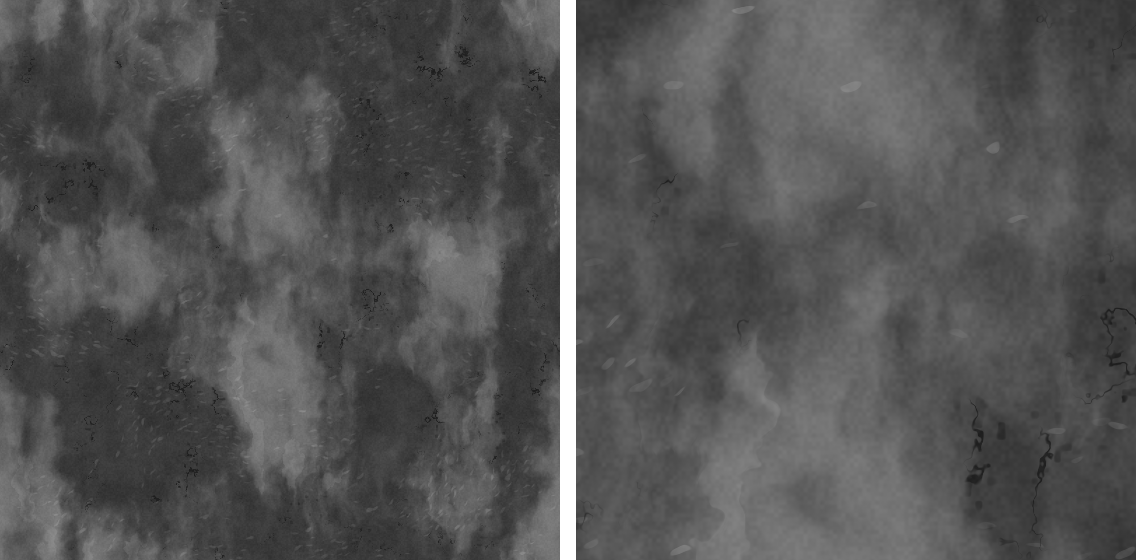
Left: the whole. Right: its middle third, enlarged.
This texture is drawn by a WebGL 1 fragment shader. Its source:

```glsl
precision highp float;
// Weathered dark grey plaster: blotchy pale stains, vertical runs, small chips and fine black cracks.

uniform vec2 u_resolution;

const float DARK_TONE = 0.226;
const float PALE_TONE = 0.455;
const float CRACK_TONE = 0.13;
const float ROUGHNESS = 0.6;                 // weight of each octave against the one before
const vec2 STAIN_RANGE = vec2(0.41, 0.75);   // noise levels from bare wall to full stain
const vec2 STAIN_REPEATS = vec2(6.0, 4.0);
const vec2 STREAK_REPEATS = vec2(24.0, 7.0);
const vec2 RUN_REPEATS = vec2(25.0, 7.0);
const float RUN_LEVEL = 0.67;
const float RUN_LIFT = 0.05;
const float CHIP_CELLS = 72.0;
const float CHIP_LIFT = 0.09;
const vec2 CHIP_ANGLES = vec2(-0.6, 1.5);
const float CRACK_REPEATS = 22.0;
const float CRACK_WIDTH = 0.02;
const float MOTTLE = 0.1;
const float GRAIN_REPEATS = 400.0;
const float GRAIN = 0.034;

float hash(vec2 p) {
  vec3 q = fract(vec3(p.xyx) * 0.1031);
  q += dot(q, q.yzx + 33.33);
  return fract((q.x + q.y) * q.z);
}

vec2 wrapCell(vec2 cell, vec2 period) {
  return cell - period * floor((cell + 0.5) / period);
}

// Value noise that repeats once across the canvas.
float noise(vec2 uv, vec2 period, float seed) {
  vec2 p = uv * period;
  vec2 cell = floor(p);
  vec2 f = p - cell;
  f = f * f * f * (f * (f * 6.0 - 15.0) + 10.0);
  vec2 lo = wrapCell(cell, period) + seed * 13.7;
  vec2 hi = wrapCell(cell + 1.0, period) + seed * 13.7;
  return mix(mix(hash(lo), hash(vec2(hi.x, lo.y)), f.x),
             mix(hash(vec2(lo.x, hi.y)), hash(hi), f.x), f.y);
}

float fbm(vec2 uv, vec2 period, float seed) {
  float sum = 0.0;
  float total = 0.0;
  float weight = 1.0;
  for (int i = 0; i < 5; i++) {
    sum += weight * noise(uv, period, seed + float(i) * 3.0);
    total += weight;
    period *= 2.0;
    weight *= ROUGHNESS;
  }
  return sum / total;
}

// Scattered, bent slivers gathered in clusters.
float chips(vec2 uv) {
  vec2 p = uv * CHIP_CELLS;
  vec2 home = floor(p);
  float softness = 0.6 * CHIP_CELLS / u_resolution.y;
  float result = 0.0;
  for (int y = -1; y <= 1; y++) {
    for (int x = -1; x <= 1; x++) {
      vec2 cell = home + vec2(float(x), float(y));
      vec2 id = wrapCell(cell, vec2(CHIP_CELLS));
      vec2 place = id / CHIP_CELLS;
      float density = 0.7 * smoothstep(0.5, 0.7, fbm(place, vec2(8.0), 71.0)) + 0.01;
      float present = step(hash(id + 211.3), density);
      vec2 center = cell + 0.1 + 0.8 * vec2(hash(id + 307.1), hash(id + 401.9));
      float angle = mix(CHIP_ANGLES.x, CHIP_ANGLES.y, noise(place, vec2(5.0), 83.0))
                  + 0.8 * (hash(id + 503.7) - 0.5);
      vec2 d = p - center;
      d = vec2(d.x * cos(angle) + d.y * sin(angle), d.y * cos(angle) - d.x * sin(angle));
      d.y += 0.9 * (hash(id + 607.3) - 0.5) * d.x * d.x;
      vec2 radius = vec2(0.52, mix(0.12, 0.25, hash(id + 907.9))) * mix(0.4, 1.0, hash(id + 701.1));
      float edge = (length(d / radius) - 1.0) * radius.y;
      float shape = 1.0 - smoothstep(-softness, softness, edge);
      result = max(result, present * shape * mix(0.25, 1.0, hash(id + 809.5)));
    }
  }
  return result;
}

void main() {
  vec2 uv = gl_FragCoord.xy / u_resolution;

  // Ragged distortion shared by stains and runs
  vec2 bend = vec2(fbm(uv, vec2(9.0), 1.0), fbm(uv, vec2(9.0), 5.0)) - 0.5;
  vec2 fray = vec2(noise(uv, vec2(120.0), 9.0), noise(uv, vec2(120.0), 11.0)) - 0.5;

  // Blotchy stains, drawn out downward
  float cloud = 0.78 * fbm(uv + 0.1 * bend + 0.004 * fray, STAIN_REPEATS, 17.0)
              + 0.22 * fbm(uv + 0.04 * bend, STREAK_REPEATS, 23.0);
  float stain = smoothstep(STAIN_RANGE.x, STAIN_RANGE.y, cloud);
  float tone = mix(DARK_TONE, PALE_TONE, stain);
  tone += MOTTLE * (fbm(uv, vec2(30.0, 24.0), 31.0) - 0.5);

  // Crisp-edged vertical runs
  vec2 runUv = uv + vec2(0.08, 0.12) * bend + 0.008 * fray;
  float runField = 0.75 * noise(runUv, RUN_REPEATS, 37.0) + 0.25 * fbm(runUv, RUN_REPEATS * 2.0, 41.0);
  float run = smoothstep(RUN_LEVEL, RUN_LEVEL + 0.05, runField);
  tone += RUN_LIFT * run * smoothstep(0.15, 0.45, stain);

  tone += CHIP_LIFT * chips(uv + 0.003 * fray);

  // Broken cracks and pits, strongest on bare wall
  float ridge = abs(fbm(uv + 0.02 * bend, vec2(CRACK_REPEATS), 47.0) - 0.5);
  float decay = smoothstep(0.47, 0.72, fbm(uv, vec2(9.0), 53.0)) * (1.0 - smoothstep(0.05, 0.5, stain));
  float gaps = smoothstep(0.3, 0.65, noise(uv, vec2(64.0), 67.0));
  float crack = gaps * (1.0 - smoothstep(0.0, CRACK_WIDTH * (0.6 + decay), ridge));
  float pits = smoothstep(0.78, 0.95, noise(uv, vec2(150.0), 59.0)) * decay;
  tone = mix(tone, CRACK_TONE, clamp(1.7 * crack * decay + 0.6 * pits, 0.0, 1.0));

  tone += GRAIN * (noise(uv, vec2(GRAIN_REPEATS), 61.0) - 0.5);
  gl_FragColor = vec4(vec3(tone), 1.0);
}
```
